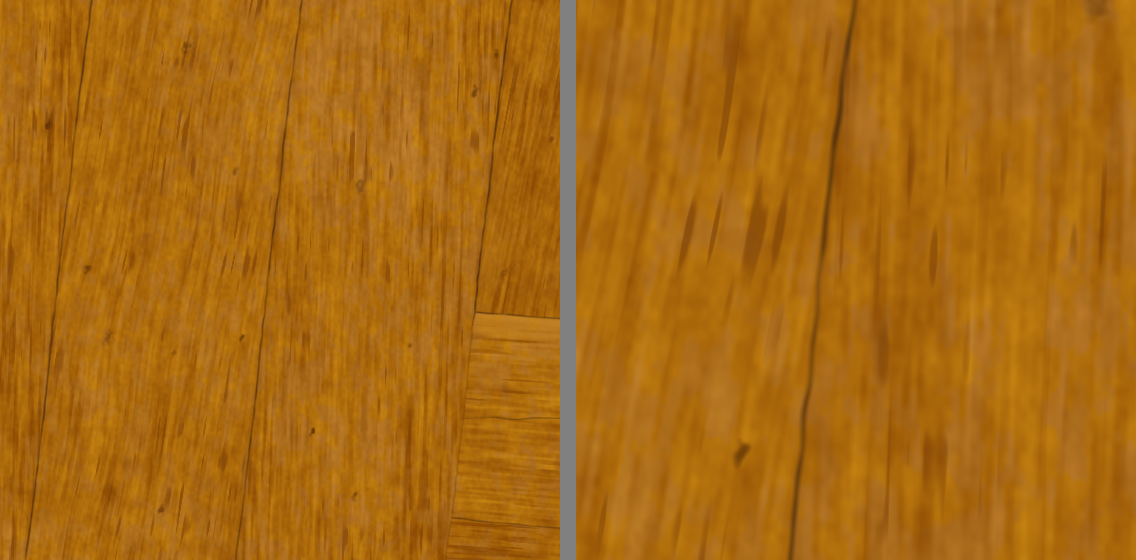
Left, the full canvas; right, a detail of the centre.
A Shadertoy shader for this texture:

```glsl
// Worn honey-coloured parquet: long leaning boards beside a column of short blocks.
// Stretched value noise gives the grain, soft noise the grey wear, and
// distance functions the dark joints and the scattered knots.

const vec3 DARK_WOOD  = vec3(0.590, 0.328, 0.020);
const vec3 LIGHT_WOOD = vec3(0.762, 0.502, 0.066);
const vec3 PORE       = vec3(0.490, 0.255, 0.025);
const vec3 WEAR       = vec3(0.652, 0.412, 0.125);
const vec3 JOINT      = vec3(0.290, 0.170, 0.045);
const vec3 PALE_EDGE  = vec3(0.770, 0.515, 0.140);

const float BOARD_WIDTH = 0.375;
const float BOARD_START = 0.047;
const float BOARD_LEAN  = 0.115;
const float JOINT_WIDTH = 0.0014;
const float KNOT_CELLS  = 7.0;
const float KNOT_CHANCE = 0.30;

float hash(vec2 p) {
    vec3 q = fract(p.xyx * 0.1031);
    q += dot(q, q.yzx + 33.33);
    return fract((q.x + q.y) * q.z);
}

float noise(vec2 p) {
    vec2 i = floor(p), f = fract(p);
    f = f * f * (3.0 - 2.0 * f);
    return mix(mix(hash(i), hash(i + vec2(1, 0)), f.x),
               mix(hash(i + vec2(0, 1)), hash(i + vec2(1, 1)), f.x), f.y);
}

float fbm(vec2 p) {
    float sum = 0.0, amp = 0.5;
    for (int i = 0; i < 4; i++) {
        sum += amp * noise(p);
        p = mat2(1.6, 1.2, -1.2, 1.6) * p + 17.3;
        amp *= 0.5;
    }
    return sum / 0.9375;
}

// Soft line of the given half width around distance d
float line(float d, float width) {
    float blur = max(0.0019, 0.7 / iResolution.y);
    return 1.0 - smoothstep(width - blur, width + blur, abs(d));
}

// Small dark knots with ragged edges, the larger ones with a paler heart
float knots(vec2 p) {
    vec2 cell = floor(p * KNOT_CELLS);
    float ragged = 1.3 * (noise(p * 170.0) - 0.5);
    float dark = 0.0;
    for (int j = -1; j <= 1; j++)
    for (int i = -1; i <= 1; i++) {
        vec2 id = cell + vec2(i, j);
        float present = step(hash(id + 71.0), KNOT_CHANCE);
        vec2 centre = (id + vec2(hash(id + 11.0), hash(id + 29.0))) / KNOT_CELLS;
        vec2 d = p - centre;
        d.x -= 0.3 * d.y;
        float radius = mix(0.004, 0.011, pow(hash(id + 47.0), 2.5));
        float r = length(d * vec2(1.0, 0.65)) / radius + ragged;
        float spot = 1.0 - smoothstep(0.2, 1.5, r);
        float heart = step(0.007, radius) * (1.0 - smoothstep(0.1, 0.7, r));
        float strength = mix(0.35, 0.85, hash(id + 83.0));
        dark = max(dark, present * strength * (spot - 0.5 * heart));
    }
    return dark;
}

void mainImage(out vec4 fragColor, in vec2 fragCoord) {
    vec2 uv = fragCoord / iResolution.y;

    // Board layout: leaning boards, the last column cut into blocks
    float wobble = 0.004 * noise(vec2(uv.y * 9.0, 3.0)) + 0.002 * noise(vec2(uv.y * 50.0, 7.0));
    float s = (uv.x - BOARD_START - BOARD_LEAN * uv.y + wobble - 0.003) / BOARD_WIDTH;
    float board = floor(s);
    float nearest = floor(s + 0.5);
    float column = step(2.0, board);
    float ripple = 0.003 * (noise(vec2(uv.x * 40.0, 9.0)) - 0.5);
    float endJoint = uv.y - 0.443 + 0.085 * (uv.x - 0.846) + ripple;
    float lowJoint = uv.y - 0.075 + 0.095 * (uv.x - 0.800) + ripple;
    float block = column * step(endJoint, 0.0);
    float lastBlock = block * step(lowJoint, 0.0);
    float upper = column - block;
    float figured = step(abs(board), 0.5);

    // Grain coordinates: x across the fibres, y along them
    float lean = 0.035 + 0.12 * figured + 0.15 * upper;
    vec2 g = vec2(uv.x - lean * uv.y, uv.y);
    g = mix(g, vec2(uv.y + 0.07 * uv.x, uv.x), block);
    g.x += (0.004 + 0.010 * figured) * (noise(uv * vec2(6.0, 5.0)) - 0.5);
    g += board * 7.31 + block * 3.7;

    // Tone from bands, streaks, crisp fibres and mottling
    float streak = noise(g * vec2(130.0, 9.0)) - 0.5;
    float fibre  = noise(g * vec2(235.0, 24.0) + 40.0) - 0.5;
    float band   = noise(g * vec2(45.0, 3.0) + 90.0) - 0.5;
    float mottle = fbm(uv * vec2(60.0, 42.0)) - 0.5;
    float cloud  = fbm(uv * 5.0 + 8.0) - 0.5;
    float speck  = noise(uv * vec2(200.0, 150.0)) - 0.5;
    float strands = smoothstep(0.56, 0.80, noise(g * vec2(165.0, 11.0) + 210.0));
    strands *= 0.3 + 0.7 * smoothstep(0.3, 0.6, noise(g * vec2(14.0, 5.0) + 33.0));
    float tone = 0.58 + (0.46 - 0.20 * figured) * streak + 0.42 * fibre + 0.24 * band
               + 0.62 * mottle + 0.20 * cloud + 0.22 * speck - (0.42 - 0.16 * figured) * strands;
    float arcs = sin(95.0 * (uv.y - 0.45 * uv.x + 1.1 * uv.x * uv.x) + 9.0 * fbm(uv * 7.0));
    tone += 0.06 * arcs * figured * (1.0 - smoothstep(0.2, 0.5, uv.y));
    tone += 0.08 * (uv.y - 0.5) + 0.01 * figured - 0.20 * upper + 0.06 * block - 0.16 * lastBlock;
    vec3 color = mix(DARK_WOOD, LIGHT_WOOD, clamp(tone, -0.2, 1.1));

    // Grey wear in small flakes, broken up along the fibres
    float worn = fbm(uv * vec2(62.0, 38.0) + 60.0) + 0.30 * fibre + 0.45 * cloud;
    float wearAmount = 0.66 + 0.12 * step(0.5, board) - 0.52 * upper - 0.10 * block;
    vec3 wearColor = WEAR + 0.13 * (tone - 0.5);
    color = mix(color, wearColor, wearAmount * smoothstep(0.47, 0.64, worn));

    // Thin dark pores, then knots
    float pore = smoothstep(0.74, 0.92, noise(g * vec2(180.0, 17.0) + 150.0));
    pore *= smoothstep(0.40, 0.70, noise(uv * 13.0 + 5.0));
    color = mix(color, PORE, 0.60 * pore);
    color = mix(color, PORE * 0.75, knots(uv) * (1.0 - 0.8 * block));

    // Pale end of the first block
    float pale = block * smoothstep(-0.052, -0.036, endJoint + 0.010 * streak);
    color = mix(color, PALE_EDGE, 0.60 * pale);

    // Joints with a soft shadow and uneven filling
    float side = (s - nearest) * BOARD_WIDTH;
    float fill = 0.35 + 0.40 * noise(vec2(uv.y * 24.0, nearest * 5.0))
               + 0.40 * noise(vec2(uv.y * 75.0, nearest * 3.0));
    float lastSide = step(1.5, nearest);
    fill *= mix(1.0, mix(0.35, 1.25, smoothstep(0.40, 0.46, uv.y)), lastSide);
    float joint = fill * line(side, JOINT_WIDTH);
    float shadow = fill * exp(-abs(side) / 0.005);
    float gap = 0.6 + 0.5 * noise(vec2(uv.x * 60.0, 4.0));
    float cross = gap * max(line(endJoint, JOINT_WIDTH), 0.8 * line(lowJoint, JOINT_WIDTH));
    float crack = line(uv.y - 0.255 + 0.006 * noise(uv * 25.0), 0.001);
    crack *= 0.7 * smoothstep(0.35, 0.7, noise(vec2(uv.x * 22.0, 2.0)));
    joint = max(joint, column * max(0.85 * cross, crack));
    color = mix(color, PORE, 0.36 * shadow);
    color = mix(color, JOINT, 0.78 * clamp(joint, 0.0, 1.0));

    fragColor = vec4(color, 1.0);
}
```
